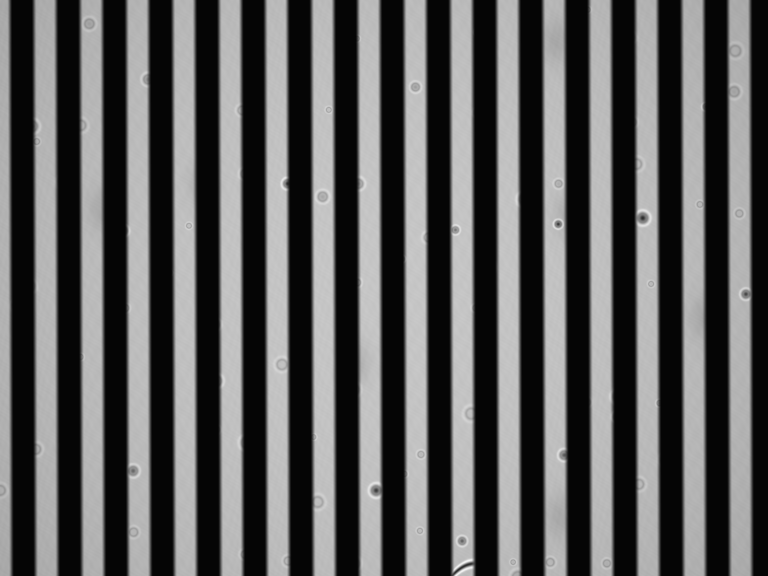
Reproduce this pattern procedurally as a WebGL 2 fragment shader.

```glsl
#version 300 es
precision highp float;
// Backlit vertical line grating with soft edges, uneven light and diffracting dust.

#define PERIOD 0.06025      // bar spacing, in canvas widths
#define FIRST_BAR 0.0598    // centre of the first whole bar
#define HALF_WIDTH 0.0143   // half the width of a light bar
#define BLUR 0.0037         // half the width of the soft edge
#define TILT 0.0030         // slight lean of the bars
#define LIGHT 0.775         // brightness at the middle of the field
#define DARK 0.018          // brightness of the opaque lines
#define FALLOFF 0.30        // dimming towards the corners
#define DUST_CELLS 14.0     // dust grid cells across the canvas
#define DUST_CHANCE 0.72    // share of cells that hold a speck

uniform vec2 u_resolution;
out vec4 fragColor;

vec3 hash3(vec2 cell) {
    vec3 h = fract(cell.xyx * vec3(0.1031, 0.1030, 0.0973));
    h += dot(h, h.yxz + 33.33);
    return fract((h.xxy + h.yzz) * h.zyx);
}

// Light transmitted by the grating: 1 in a bar, 0 in an opaque line.
float grating(vec2 p, float pixel) {
    float x = p.x + TILT * (p.y - 0.375) - FIRST_BAR;
    float fromCentre = abs(mod(x + 0.5 * PERIOD, PERIOD) - 0.5 * PERIOD);
    float soft = max(BLUR, pixel);
    return 1.0 - smoothstep(HALF_WIDTH - soft, HALF_WIDTH + soft, fromCentre);
}

// Change of brightness from one speck; q is distance in speck radii.
float speck(float q, float strength) {
    float core = exp(-1.8 * q * q);
    float rim = exp(-14.0 * (q - 1.0) * (q - 1.0));
    float halo = exp(-9.0 * (q - 1.65) * (q - 1.65));
    float faint = 0.05 * core - 0.13 * rim + 0.06 * halo;
    float bold = -0.95 * core - 0.15 * rim + 0.22 * halo;
    return mix(faint, bold, strength);
}

// Scattered dust, mostly faint, with a few bold grains.
float dust(vec2 p) {
    vec2 home = floor(p * DUST_CELLS);
    float sum = 0.0;
    for (int j = -1; j <= 1; j++) {
        for (int i = -1; i <= 1; i++) {
            vec2 cell = home + vec2(i, j);
            vec3 place = hash3(cell + 17.0);
            vec3 kind = hash3(cell + 71.0);
            vec2 centre = (cell + place.xy) / DUST_CELLS;
            float radius = mix(0.0028, 0.0068, kind.x);
            float strength = 0.05 + 0.85 * pow(kind.y, 5.0);
            float present = step(place.z, DUST_CHANCE);
            sum += present * speck(distance(p, centre) / radius, strength);
        }
    }
    return sum;
}

// Broad blurred smudges on a coarse grid.
float smudges(vec2 p) {
    vec2 cell = floor(p * 5.0);
    vec3 h = hash3(cell + 43.0);
    vec2 d = (fract(p * 5.0) - 0.3 - 0.4 * h.xy) * vec2(11.0, 7.0);
    return 0.10 * step(0.55, h.z) * exp(-dot(d, d));
}

// Faint diagonal grain from layered sines.
float grain(vec2 p) {
    float g = sin(dot(p, vec2(310.0, 270.0)) + 2.0 * sin(p.y * 83.0));
    g += sin(dot(p, vec2(570.0, -190.0)) + 2.5 * sin(p.x * 121.0));
    g += sin(dot(p, vec2(730.0, 810.0)) + 3.0 * sin(p.y * 207.0));
    return 0.004 * g;
}

// Short bent fibre: a dark core between two bright fringes.
float fibre(vec2 p) {
    vec2 d = p - vec2(0.603, 0.012);
    float bend = d.y - 0.55 * d.x + 18.0 * d.x * d.x;
    float along = 1.0 - smoothstep(0.010, 0.018, abs(d.x));
    float q = bend / 0.0035;
    return along * (0.30 * exp(-3.0 * pow(abs(q) - 1.4, 2.0)) - 0.75 * exp(-2.0 * q * q));
}

void main() {
    vec2 p = gl_FragCoord.xy / u_resolution.x;
    vec2 fromMiddle = p - vec2(0.5, 0.5 * u_resolution.y / u_resolution.x);

    // Illumination of the field, then everything lying on it.
    float field = LIGHT - FALLOFF * dot(fromMiddle, fromMiddle);
    field += grain(p);
    field *= max(0.0, 1.0 + dust(p) + fibre(p) - smudges(p));

    float value = mix(DARK, field, grating(p, 1.0 / u_resolution.x));
    fragColor = vec4(vec3(clamp(value, 0.0, 1.0)), 1.0);
}
```
